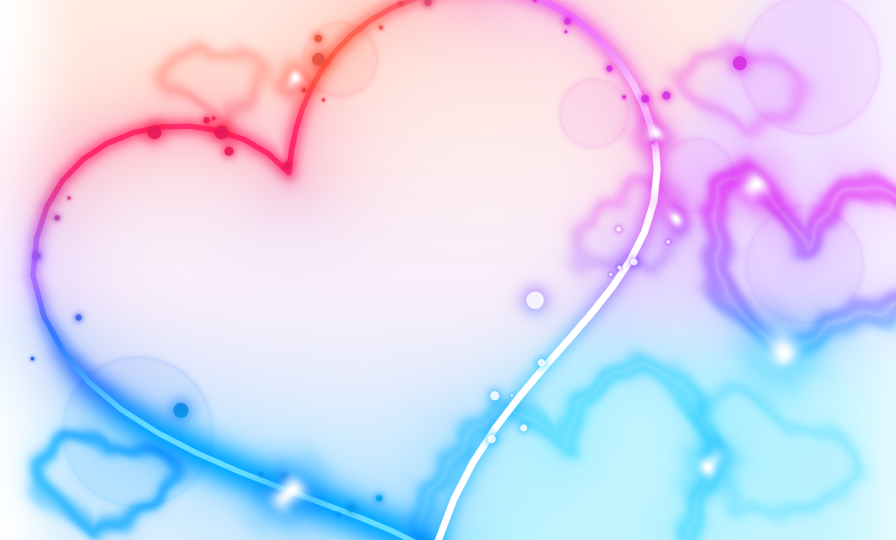
This background is drawn by a WebGL 2 fragment shader. Its source:

```glsl
#version 300 es
precision highp float;
// Glowing heart outline with smoky small hearts, bubbles and sparks on a pastel wash.
uniform vec2 u_resolution;
out vec4 outColor;

// Units: canvas height is 100, origin at the lower left
const float LINE = 0.5, SPREAD = 9.0;
const int BEADS = 40, STEPS = 12;
const vec3 WHITE = vec3(1);
const vec3 RED = vec3(1, 0.36, 0.27), CRIMSON = vec3(1, 0.1, 0.4);
const vec3 VIOLET = vec3(0.66, 0.4, 1), BLUE = vec3(0.1, 0.42, 1);
const vec3 AZURE = vec3(0, 0.7, 1), CYAN = vec3(0.2, 0.86, 1);
const vec3 MAGENTA = vec3(0.93, 0.2, 0.97);

// Chains of three cubic curves
const vec2[10] HEART_LEFT = vec2[10](vec2(78, -1), vec2(58.4, 10.2), vec2(10.8, 16.7), vec2(6.1, 49),
  vec2(6.1, 78.4), vec2(40, 83.8), vec2(53.5, 68), vec2(54.6, 84), vec2(64, 100.4), vec2(87.7, 102.6));
const vec2[10] HEART_RIGHT = vec2[10](vec2(87.7, 102.6), vec2(108, 102.6), vec2(121.7, 84), vec2(121.7, 68.6),
  vec2(121.7, 43.7), vec2(91, 31.8), vec2(81.2, 0), vec2(80, -4), vec2(79, -4), vec2(78, -1));
const vec2[10] SIDE_HEART = vec2[10](vec2(168, 45), vec2(162, 40.5), vec2(153, 40.5), vec2(144.6, 35),
  vec2(121, 50), vec2(135, 85), vec2(148.7, 55), vec2(156, 67.5), vec2(168, 67.5), vec2(171, 60));
const vec2[10] LOW_HEART = vec2[10](vec2(78, -2), vec2(81, 24), vec2(95, 28.6), vec2(104, 18),
  vec2(110, 37), vec2(134, 37), vec2(131, 13.4), vec2(130, 5), vec2(127, 0), vec2(126, -4));
// Smoky hearts: tip, size, clockwise tilt
const vec4[5] SMOKE = vec4[5](vec4(137, 75, 18, 0.1), vec4(41, 78, 15, -0.1), vec4(121, 50, 18, -0.5),
  vec4(137.5, 4.7, 25, 0.48), vec4(18, 1, 21, 0.1));
// Centre and radius
const vec3[6] BUBBLES = vec3[6](vec3(25.5, 20, 14), vec3(149, 51, 11), vec3(150, 88, 13),
  vec3(110, 79, 6.5), vec3(129, 67.5, 7), vec3(63, 89, 7));
const vec3[7] SPARKS = vec3[7](vec3(120.2, 75, 1.9), vec3(140.7, 65, 2.6), vec3(144, 35.7, 3.8),
  vec3(130.6, 14, 2.4), vec3(54, 8, 3.2), vec3(55.2, 84.4, 1.6), vec3(124.5, 60.6, 1.5));
const vec3[6] PEARLS = vec3[6](vec3(99.1, 44.4, 1.6), vec3(33.5, 24, 1.4), vec3(59, 89, 1.2),
  vec3(137, 88.3, 1.3), vec3(28.6, 75.5, 1.3), vec3(41, 75.5, 1.3));

float hash(float n) { return fract(sin(n * 12.99) * 43758.5); }
float soft(float d, float w) { return exp(-d * d / (w * w)); }
float fill(float d) { float a = 70.0 / u_resolution.y; return 1.0 - smoothstep(-a, a, d); }
vec3 tint(vec3 col, vec3 ink, float k) { return col * mix(WHITE, ink, min(k, 1.0)); }

vec2 cubic(vec2[10] c, int k, float t) {
  vec2 a = mix(c[k], c[k + 1], t), b = mix(c[k + 1], c[k + 2], t), e = mix(c[k + 2], c[k + 3], t);
  return mix(mix(a, b, t), mix(b, e, t), t);
}

float chainDist(vec2 p, vec2[10] c) {
  float best = 1e6;
  for (int k = 0; k < 9; k += 3) {
    vec2 a = c[k];
    for (int i = 1; i <= STEPS; i++) {
      vec2 b = cubic(c, k, float(i) / float(STEPS)), e = b - a, v = p - a;
      v -= e * clamp(dot(v, e) / dot(e, e), 0.0, 1.0);
      best = min(best, dot(v, v));
      a = b;
    }
  }
  return sqrt(best);
}

float heartDist(vec2 p, vec4 h) {
  float c = cos(h.w), s = sin(h.w);
  vec2 q = mat2(c, s, -s, c) * (p - h.xy) / h.z;
  q = vec2(abs(q.x), q.y * 1.35);
  if (q.x + q.y > 1.0) return (length(q - vec2(0.25, 0.75)) - sqrt(0.125)) * h.z;
  float d = length(q - 0.5 * max(q.x + q.y, 0.0));
  return min(length(q - vec2(0, 1)), d) * sign(q.x - q.y) * h.z;
}

vec3 inkAt(vec2 p) {
  vec3 left = mix(AZURE, BLUE, smoothstep(18.0, 34.0, p.y));
  left = mix(left, VIOLET, smoothstep(36.0, 50.0, p.y));
  left = mix(left, CRIMSON, smoothstep(50.0, 72.0, p.y));
  left = mix(left, RED, smoothstep(74.0, 88.0, p.y));
  vec3 right = mix(CYAN, VIOLET, smoothstep(32.0, 50.0, p.y));
  right = mix(right, MAGENTA, smoothstep(50.0, 64.0, p.y));
  return mix(left, right, smoothstep(62.0, 105.0, p.x));
}

vec3 wash(vec2 p) {
  vec3 inner = mix(vec3(0.87, 0.94, 1), vec3(0.98, 0.94, 0.98), smoothstep(12.0, 50.0, p.y));
  inner = mix(inner, vec3(1, 0.93, 0.9), smoothstep(45.0, 90.0, p.y));
  vec3 outer = mix(vec3(0.77, 0.96, 1), vec3(0.94, 0.89, 1), smoothstep(22.0, 52.0, p.y));
  vec3 col = mix(inner, outer, smoothstep(-5.0, 12.0, p.x - 81.0 - 0.55 * p.y));
  return mix(WHITE, col, smoothstep(0.0, 16.0, p.x) * (1.0 - 0.6 * smoothstep(152.0, 170.0, p.x)));
}

vec3 bead(vec3 col, vec2 p, vec3 b, vec3 ink) {
  float d = length(p - b.xy);
  float pale = smoothstep(75.0, 85.0, b.x) * (1.0 - smoothstep(60.0, 75.0, b.y));
  col = tint(col, ink, 0.6 * soft(d, b.z * 1.7));
  return mix(col, mix(ink * 0.9, WHITE, pale), 0.85 * fill(d - b.z));
}

void main() {
  vec2 p = gl_FragCoord.xy * 100.0 / u_resolution.y;
  vec3 ink = inkAt(p), col = wash(p);
  // Layered sines bend the smoke
  vec2 w = p + 0.9 * sin(p.yx * 0.31) + 0.4 * sin(p.yx * 0.83 + p * 0.4);
  for (int i = 0; i < 5; i++) {
    float d = heartDist(w, SMOKE[i]);
    col = tint(col, ink, (i == 4 ? 0.65 : 0.24) * soft(d, 1.9) + 0.07 * soft(max(d, 0.0), 4.0));
  }
  for (int i = 0; i < 6; i++) {
    float d = length(p - BUBBLES[i].xy) - BUBBLES[i].z;
    col = tint(col, ink, 0.07 * fill(d) + 0.06 * soft(d, 0.6));
  }
  // Brighter hearts on the right
  float side = chainDist(w, SIDE_HEART), low = chainDist(w, LOW_HEART);
  col = tint(col, ink, 0.5 * soft(side - 1.2, 1.6) + 0.22 * exp(-side / 5.0));
  col = tint(col, ink, 0.4 * soft(low - 0.9, 1.6) + 0.2 * exp(-low / 5.0));
  // Main outline: coloured glow, then a crisp line
  float dl = chainDist(p, HEART_LEFT), dr = chainDist(p, HEART_RIGHT);
  float deep = 1.0 - smoothstep(18.0, 42.0, p.y);
  col = tint(col, ink, 0.24 * exp(-dl / 9.0) + mix(0.42, 0.75, deep) * soft(dl, mix(1.8, 4.0, deep)));
  col = tint(col, ink, 0.16 * exp(-dr / 7.0) + 0.4 * soft(dr, 2.0));
  col = mix(col, mix(ink, vec3(0.5, 0.92, 1), deep), 0.8 * fill(dl - LINE));
  col = mix(col, mix(WHITE, ink, 0.7 * smoothstep(72.0, 98.0, p.y)), fill(dr - LINE * 1.3));
  // Beads beside the outline
  for (int i = 0; i < BEADS; i++) {
    float n = float(i) + 1.0, t = hash(n);
    vec2 c = i % 2 == 0 ? cubic(HEART_LEFT, i / 2 % 3 * 3, t) : cubic(HEART_RIGHT, i / 2 % 2 * 3, t);
    c += SPREAD * (vec2(hash(n + 50.0), hash(n + 90.0)) - 0.5);
    col = bead(col, p, vec3(c, 0.25 + 0.7 * pow(hash(n + 7.0), 2.0)), ink);
  }
  for (int i = 0; i < 6; i++) col = bead(col, p, PEARLS[i], ink);
  // White-hot sparks
  for (int i = 0; i < 7; i++) {
    float r = SPARKS[i].z, d = length(w - SPARKS[i].xy);
    col = tint(col, ink, 0.65 * soft(d, r * 1.9));
    col = mix(col, WHITE, soft(d, r * 0.85));
  }
  outColor = vec4(col, 1);
}
```
